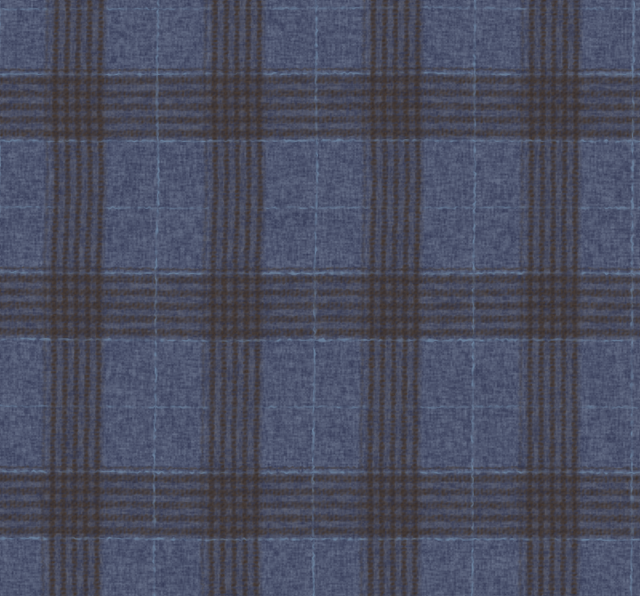
Write a WebGL 1 fragment shader that draws this texture.

```glsl
precision highp float;
uniform vec2 u_resolution;

float hash(vec2 p) {
  vec3 q = fract(vec3(p.xyx) * 0.1031);
  q += dot(q, q.yzx + 33.33);
  return fract((q.x + q.y) * q.z);
}

float noise(vec2 p) {
  vec2 i = floor(p), f = fract(p);
  f = f * f * (3.0 - 2.0 * f);
  return mix(mix(hash(i), hash(i + vec2(1.0, 0.0)), f.x),
             mix(hash(i + vec2(0.0, 1.0)), hash(i + 1.0), f.x), f.y);
}

// Soft line at a centre within a repeat, all in repeat units
float line(float x, float centre, float halfWidth, float soft) {
  float d = abs(fract(x - centre + 0.5) - 0.5);
  return 1.0 - smoothstep(halfWidth - soft, halfWidth + soft, d);
}

// Five evenly spaced stripes over a faintly tinted band
float stripeBand(float x, float first, float gap, float halfWidth, float soft) {
  float f = fract(x);
  float k = clamp(floor((f - first) / gap + 0.5), 0.0, 4.0);
  float stripe = line(f, first + k * gap, halfWidth, soft);
  float band = line(f, first + 2.0 * gap, 2.5 * gap, soft);
  return max(stripe, 0.3 * band);
}

void main() {
  vec2 uv = gl_FragCoord.xy / u_resolution;
  vec2 p = vec2(uv.x, (1.0 - uv.y) * 0.93);
  float pixel = 1.0 / u_resolution.x;

  // Slight waviness and slant of the cloth
  vec2 bent = p;
  bent.x += 0.006 * (p.y - 0.3) + 0.004 * (noise(p * vec2(2.0, 7.0) + 3.0) - 0.5);
  bent.y += 0.004 * (noise(p * vec2(6.0, 2.0) + 17.0) - 0.5);
  bent += 0.003 * (vec2(noise(p * 210.0), noise(p * 210.0 + 51.0)) - 0.5);

  // Four repeats across, three down
  vec2 cell = (bent + vec2(0.0026, -0.013)) / vec2(0.248, 0.311);
  vec2 soft = (vec2(0.0030) + 0.5 * pixel) / vec2(0.248, 0.311);
  vec2 thin = (vec2(0.0012) + 0.5 * pixel) / vec2(0.248, 0.311);

  // Fine yarn: grain, slubs along both directions, and small woven checks
  float grain = noise(p * 400.0) - 0.5;
  float weft = noise(p * vec2(95.0, 360.0) + 9.0) - 0.5;
  float warp = noise(p * vec2(360.0, 95.0) + 29.0) - 0.5;
  float mottle = noise(p * 38.0) - 0.5;
  float rib = sin(6.2832 * p.y * 145.0 + 3.0 * mottle);
  float check = sin(6.2832 * p.x * 145.0 + 3.0 * mottle);
  float twill = sin(6.2832 * (p.x * 100.0 + p.y * 115.0) + 4.0 * mottle);

  // Dark brown stripes in both directions
  float warpDark = stripeBand(cell.x, 0.36, 0.07, 0.018, soft.x);
  warpDark = max(warpDark, 0.5 * line(cell.x, 0.302, 0.010, soft.x));
  float weftDark = stripeBand(cell.y, 0.361, 0.066, 0.019, soft.y);
  weftDark = max(weftDark, 0.75 * line(cell.y, 0.307, 0.006, thin.y));
  warpDark *= 0.68 + 0.10 * rib + 0.06 * twill + 0.5 * weft + 0.35 * grain;
  weftDark *= 0.57 + 0.08 * check + 0.07 * twill + 0.4 * warp + 0.35 * grain;
  float dark = 1.0 - (1.0 - clamp(warpDark, 0.0, 1.0)) * (1.0 - clamp(weftDark, 0.0, 1.0));

  vec3 color = vec3(0.308, 0.338, 0.440);
  color += vec3(0.072, 0.078, 0.072) * (grain + weft + warp) + 0.015 * mottle;
  color = mix(color, vec3(0.235, 0.190, 0.168), dark);
  color += 0.07 * (grain + 0.5 * weft) * dark;

  // Thin pale blue threads, broken by the weave
  float inWarpBand = line(cell.x, 0.5, 0.175, soft.x);
  float inWeftBand = line(cell.y, 0.5, 0.165, soft.y);
  float warpBreak = 0.1 + 1.1 * noise(vec2(floor(cell.x + 0.5) * 7.0, p.y * 170.0));
  float weftBreak = 0.1 + 1.1 * noise(vec2(p.x * 170.0, floor(cell.y * 3.0 + 0.5) * 7.0));
  float warpPale = line(cell.x, 0.0, 0.006, thin.x) * warpBreak * (1.0 - 0.25 * inWeftBand);
  float weftPale = 0.75 * line(cell.y, 0.0, 0.0045, thin.y) * (1.0 - 0.7 * inWarpBand);
  weftPale = max(weftPale, line(cell.y, 0.328, 0.0045, thin.y) * (1.0 - 0.65 * inWarpBand));
  weftPale = max(weftPale, line(cell.y, 0.664, 0.0045, thin.y) * (1.0 - 0.3 * inWarpBand));
  float pale = clamp(max(warpPale, weftPale * weftBreak), 0.0, 1.0);
  color = mix(color, vec3(0.43, 0.53, 0.64), 0.85 * pale);

  gl_FragColor = vec4(color, 1.0);
}
```
